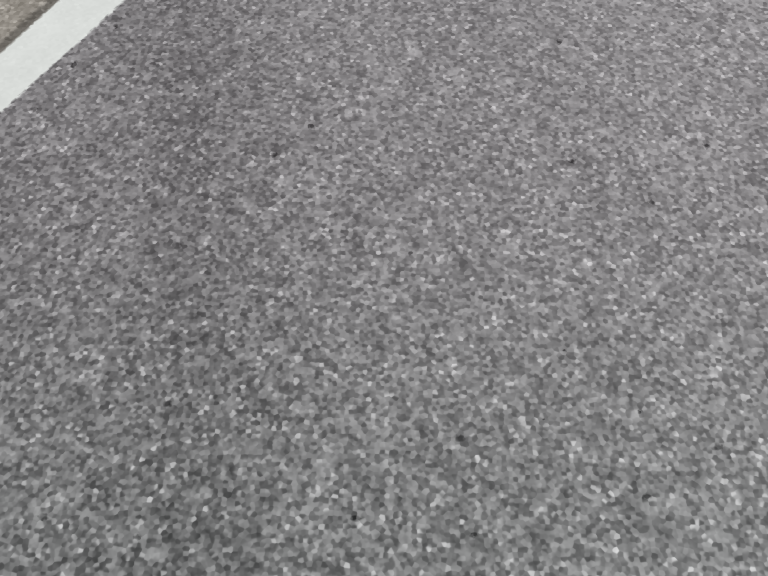
A WebGL 2 fragment shader for this texture:

```glsl
#version 300 es
precision highp float;
// Draws worn grey asphalt in perspective, with a painted white line across one corner.

uniform vec2 u_resolution;
out vec4 fragColor;

const vec3 ASPHALT_FAR = vec3(0.509, 0.500, 0.507);
const vec3 ASPHALT_NEAR = vec3(0.500, 0.503, 0.504);
const vec3 PAINT = vec3(0.850, 0.862, 0.850);
const vec3 VERGE = vec3(0.560, 0.540, 0.510);
const float HORIZON = 3.1;         // height of the vanishing line
const float GRAIN_SIZE = 0.0084;   // stone width at the lower edge
const float STONE_SPREAD = 0.23;   // tonal range of ordinary stones
const float CHIP_SHARE = 0.13;     // part of the stones that are pale chips
const float CHIP_LIGHT = 0.19;
const float SOFTNESS = 6.5;        // higher gives crisper stones
const float PIT_SPACING = 0.17;
const float PIT_DARK = 0.17;
const vec2 LINE_START = vec2(0.0, 0.804);
const vec2 LINE_NORMAL = vec2(-0.670, 0.742);
const float LINE_WIDTH = 0.077;
const float GAP_WIDTH = 0.014;

vec3 hash3(vec2 cell) {
    vec3 h = fract(cell.xyx * vec3(0.1031, 0.1030, 0.0973));
    h += dot(h, h.yxz + 33.33);
    return fract((h.xxy + h.yzz) * h.zyx);
}

float valueNoise(vec2 p) {
    vec2 cell = floor(p), f = fract(p);
    f = f * f * (3.0 - 2.0 * f);
    float low = mix(hash3(cell).x, hash3(cell + vec2(1, 0)).x, f.x);
    float high = mix(hash3(cell + vec2(0, 1)).x, hash3(cell + vec2(1, 1)).x, f.x);
    return mix(low, high, f.y);
}

// Random stone tones blended softly between jittered centres.
float stones(vec2 p) {
    vec2 cell = floor(p);
    float total = 0.0, weightSum = 0.0;
    for (int y = -1; y <= 1; y++) {
        for (int x = -1; x <= 1; x++) {
            vec2 id = cell + vec2(x, y);
            vec3 place = hash3(id);
            vec3 look = hash3(id + 157.0);
            vec2 offset = id + 0.1 + 0.8 * place.xy - p;
            float weight = exp(-SOFTNESS * dot(offset, offset)) * (0.6 + 0.8 * place.z);
            float chip = step(1.0 - CHIP_SHARE, look.y) * CHIP_LIGHT * (0.4 + 0.6 * look.z);
            total += weight * ((look.x - 0.5) * STONE_SPREAD + chip);
            weightSum += weight;
        }
    }
    return total / weightSum;
}

// Rare dark pits, each kept inside its own cell.
float pits(vec2 p) {
    vec2 cell = floor(p / PIT_SPACING);
    vec3 rnd = hash3(cell + 41.0);
    vec2 offset = p - (cell + 0.15 + 0.7 * rnd.xy) * PIT_SPACING;
    float radius = mix(0.004, 0.009, fract(rnd.z * 7.0));
    float wobble = 0.004 * (valueNoise(p * 260.0) - 0.5);
    float body = 1.0 - smoothstep(0.35 * radius, radius, length(offset * vec2(0.8, 1.1)) + wobble);
    return body * step(0.58, rnd.z);
}

// Broad light changes: brighter far right, a darker wheel track on the left.
float shading(vec2 p) {
    float track = smoothstep(0.10, 0.30, p.x) * (1.0 - smoothstep(0.40, 0.56, p.x + 0.05 * p.y));
    float patches = valueNoise(p * 5.0) + 0.5 * valueNoise(p * 13.0) - 0.75;
    return 0.045 * (p.x - 0.667) + 0.045 * (p.y - 0.5) - 0.030 * track + 0.018 * patches;
}

void main() {
    vec2 p = gl_FragCoord.xy / u_resolution.y;
    float pixel = 1.0 / u_resolution.y;

    // Ground plane, with unit scale at the lower edge
    float recede = HORIZON / (HORIZON - p.y);
    vec2 ground = vec2((p.x - 0.667) * recede, HORIZON * recede) / GRAIN_SIZE + 400.0;

    // Stone texture, fading a little with distance
    float fine = stones(ground);
    float coarse = stones(ground * 0.43 + 71.0);
    float grain = (fine + 0.38 * coarse) * mix(1.12, 0.82, p.y);
    grain += 0.03 * (valueNoise(p * 190.0) - 0.5);

    vec3 color = mix(ASPHALT_NEAR, ASPHALT_FAR, smoothstep(0.0, 0.8, p.y));
    color += shading(p) + grain - 0.014;
    color -= PIT_DARK * pits(p);

    // Painted line, dark gap and verge, with slightly ragged edges
    float across = dot(p - LINE_START, LINE_NORMAL) + 0.012 * grain;
    float edge = 1.2 * pixel + 0.0008;
    float paintMask = smoothstep(-edge, edge, across);
    float gapMask = smoothstep(-edge, edge, across - LINE_WIDTH);
    float vergeMask = smoothstep(-0.005, 0.005, across - LINE_WIDTH - GAP_WIDTH);
    vec3 paint = PAINT + 0.10 * grain + 0.02 * (valueNoise(p * 40.0) - 0.5);
    color = mix(color, paint, paintMask);
    color = mix(color, VERGE * 0.74 + 0.5 * grain, gapMask);
    color = mix(color, VERGE + 0.6 * grain, vergeMask);

    fragColor = vec4(clamp(color, 0.0, 1.0), 1.0);
}
```
